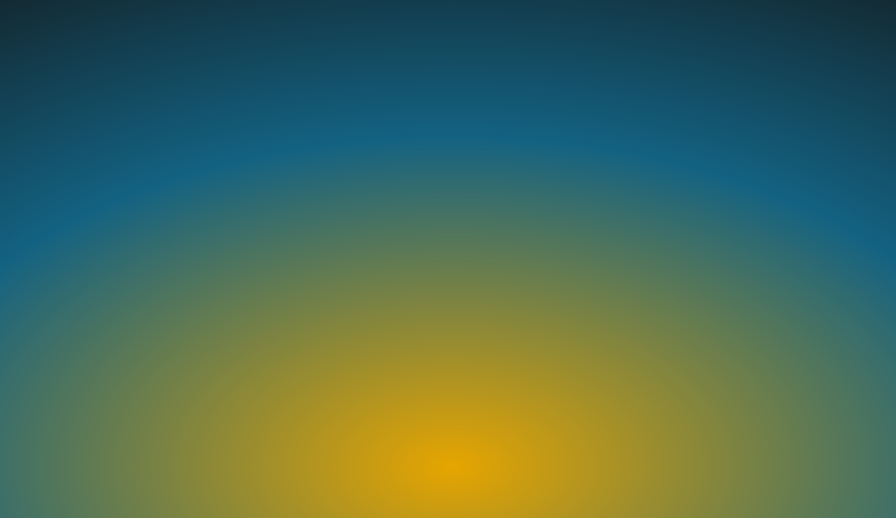
Give the GLSL for this background, as a Shadertoy shader.

```glsl
// A low sun glow: amber at the bottom centre, fading through olive to a
// blue arc, then to a dark teal sky. One elliptical distance, scaled with
// the canvas, drives two linear colour ramps.

#define GLOW_CENTRE  vec2(0.505, 0.1)
#define ARC_RADIUS   0.635
#define SKY_RADIUS   1.03
#define AMBER        vec3(0.902, 0.647, 0.0)
#define ARC_BLUE     vec3(0.075, 0.384, 0.510)
#define SKY_DARK     vec3(0.075, 0.165, 0.200)

// Linear position of x between a and b, limited to 0..1.
float ramp(float a, float b, float x) {
    return clamp((x - a) / (b - a), 0.0, 1.0);
}

void mainImage(out vec4 fragColor, in vec2 fragCoord) {
    // Normalised axes turn the circle into an ellipse of the canvas shape.
    vec2 uv = fragCoord / iResolution.xy;
    float radius = length(uv - GLOW_CENTRE);

    // Inner glow up to the blue arc, then the darkening sky beyond it.
    vec3 color = mix(AMBER, ARC_BLUE, ramp(0.0, ARC_RADIUS, radius));
    color = mix(color, SKY_DARK, ramp(ARC_RADIUS, SKY_RADIUS, radius));

    fragColor = vec4(color, 1.0);
}
```
